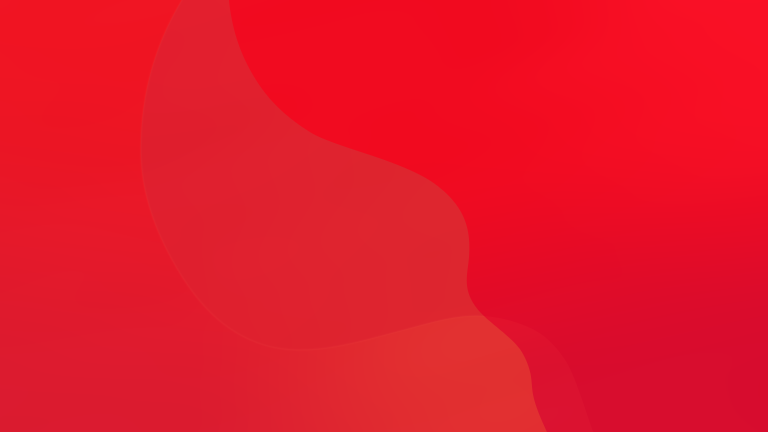
Give the GLSL for this background, as a Shadertoy shader.

```glsl
// Right contour knots: height, x, slope
const vec3 RIDGE[12] = vec3[12](
    vec3(0.0, 1.266, -0.45), vec3(0.086, 1.234, -0.2), vec3(0.139, 1.227, -0.25),
    vec3(0.185, 1.208, -0.6), vec3(0.266, 1.123, -1.1), vec3(0.34, 1.081, -0.1),
    vec3(0.41, 1.086, 0.05), vec3(0.574, 1.007, -1.35), vec3(0.63, 0.889, -2.8),
    vec3(0.694, 0.718, -1.6), vec3(0.838, 0.579, -0.55), vec3(1.0, 0.53, -0.1));
// Lower contour knots: x, height, slope
const vec3 WAVE[8] = vec3[8](
    vec3(0.412, 0.375, -1.67), vec3(0.556, 0.225, -0.55), vec3(0.694, 0.19, 0.0),
    vec3(0.926, 0.234, 0.26), vec3(1.088, 0.2685, 0.05), vec3(1.227, 0.241, -0.45),
    vec3(1.308, 0.167, -1.5), vec3(1.373, 0.0, -2.8));
// Left contour knots: height, x, slope
const vec3 FLANK_LOW = vec3(0.375, 0.412, -0.6);
const vec3 FLANK_MID = vec3(0.653, 0.326, 0.0);
const vec3 FLANK_TOP = vec3(1.0, 0.421, 0.6);

const vec3 SCARLET = vec3(0.946, 0.042, 0.125);
const vec3 CRIMSON = vec3(0.843, 0.047, 0.178);
const vec3 BRIGHT = vec3(0.98, 0.065, 0.15);
const vec3 LEFT_TOP = vec3(0.94, 0.08, 0.135);
const vec3 LEFT_LOW = vec3(0.86, 0.11, 0.19);
const vec3 EMBER = vec3(0.885, 0.19, 0.19);
const vec3 ROSE = vec3(0.875, 0.12, 0.18);
const vec3 CLAY = vec3(0.87, 0.15, 0.185);
const vec3 RIM = vec3(0.95, 0.3, 0.27);
const float RIM_STRENGTH = 0.12;
const float VEIL_STRENGTH = 0.022;
const float STREAK_STRENGTH = 0.008;

// Cubic Hermite span, held constant beyond its ends
float span(float s, vec3 a, vec3 b) {
    float h = b.x - a.x;
    float t = clamp((s - a.x) / h, 0.0, 1.0);
    float k = 1.0 - t;
    return k * k * ((1.0 + 2.0 * t) * a.y + t * h * a.z)
         + t * t * ((3.0 - 2.0 * t) * b.y - k * h * b.z);
}

float ridge(float y) {
    float x = RIDGE[0].y;
    for (int i = 0; i < 11; i++)
        if (y >= RIDGE[i].x) x = span(y, RIDGE[i], RIDGE[i + 1]);
    return x;
}

float wave(float x) {
    float y = WAVE[0].y;
    for (int i = 0; i < 7; i++)
        if (x >= WAVE[i].x) y = span(x, WAVE[i], WAVE[i + 1]);
    return y;
}

float flank(float y) {
    return y < FLANK_MID.x ? span(y, FLANK_LOW, FLANK_MID) : span(y, FLANK_MID, FLANK_TOP);
}

// Signed distance in screen samples
float edgeDistance(float d) {
    return d / max(length(vec2(dFdx(d), dFdy(d))), 1e-5);
}

float hash(vec2 p) {
    return fract(sin(dot(p, vec2(127.1, 311.7))) * 43758.5);
}

float noise(vec2 p) {
    vec2 i = floor(p);
    vec2 f = smoothstep(0.0, 1.0, fract(p));
    return mix(mix(hash(i), hash(i + vec2(1, 0)), f.x),
               mix(hash(i + vec2(0, 1)), hash(i + vec2(1, 1)), f.x), f.y);
}

void mainImage(out vec4 fragColor, in vec2 fragCoord) {
    vec2 uv = fragCoord / iResolution.xy;
    vec2 p = fragCoord / iResolution.y;

    // Shape coverage
    float leftMask = clamp(0.5 + edgeDistance(ridge(p.y) - p.x), 0.0, 1.0);
    float loopDistance = min(edgeDistance(p.x - flank(p.y)), edgeDistance(p.y - wave(p.x)));
    float loopMask = clamp(0.5 + loopDistance, 0.0, 1.0);

    // Right field with a bright upper corner
    float rise = uv.y - 0.4 * (uv.x - 0.625);
    vec3 right = mix(CRIMSON, SCARLET, smoothstep(0.0, 0.68, rise));
    right = mix(right, BRIGHT, smoothstep(0.75, 0.0, distance(p, vec2(1.78, 1.0))));
    right += VEIL_STRENGTH * vec3(0.5, 1.0, 0.4) * (1.0 - loopMask);

    // Left field, warming toward the lower ridge
    vec3 left = mix(LEFT_LOW, LEFT_TOP, smoothstep(0.0, 0.95, uv.y + 0.25 * uv.x));
    left = mix(left, EMBER, smoothstep(0.75, 0.05, distance(p, vec2(1.13, 0.2))));

    // Muted inner form
    vec3 inner = mix(ROSE, CLAY, smoothstep(0.35, 1.1, p.x));
    inner += vec3(0.015, 0.0, 0.0) * smoothstep(0.5, 1.0, uv.y);

    vec3 color = mix(right, mix(left, inner, loopMask), leftMask);

    // Fine rim and faint diagonal streaks
    float rim = exp(-loopDistance * loopDistance);
    color = mix(color, RIM, RIM_STRENGTH * rim * leftMask);
    vec2 grain = vec2(p.x + 0.4 * p.y, p.y - 0.3 * p.x) * vec2(2.5, 9.0);
    color += STREAK_STRENGTH * (noise(grain) - 0.5);

    fragColor = vec4(color, 1.0);
}
```
